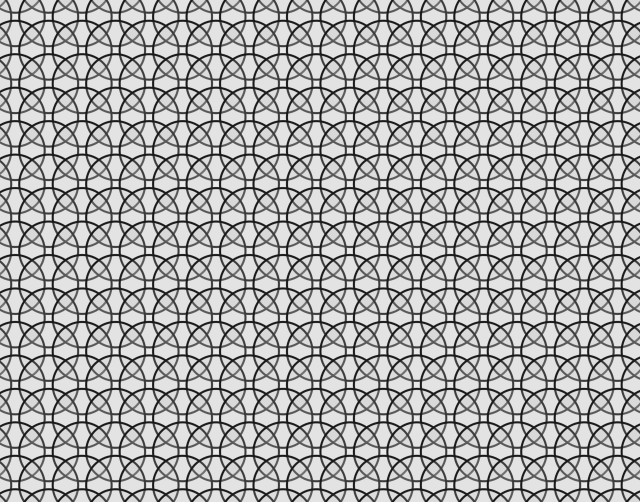
Write a Shadertoy shader that draws this pattern.

```glsl
// Overlapping outlined discs on a square grid, fifteen rows high.
// Each disc has a translucent grey fill, so the discs painted later (rightwards,
// then downwards) veil the outlines beneath and darken the shared lenses.

// Paints one disc, fill first and outline on top, over the given colour.
vec3 paintDisc(vec3 below, vec2 fromCentre, float pixel) {
    float edge = length(fromCentre) - 0.88;
    float fill = 1.0 - smoothstep(-0.7 * pixel, 0.7 * pixel, edge);
    float outline = 1.0 - smoothstep(-0.7 * pixel, 0.7 * pixel, abs(edge) - 0.031);
    vec3 veiled = mix(below, vec3(0.78), 0.2 * fill);
    return mix(veiled, vec3(0.10), outline);
}

void mainImage(out vec4 fragColor, in vec2 fragCoord) {
    // Grid units: one cell is a fifteenth of the canvas height
    float pixel = 15.0 / iResolution.y;
    vec2 grid = fragCoord * pixel + vec2(0.045, 0.0);
    vec2 local = fract(grid) - 0.5;

    // Nearby discs in painting order: top row first, left to right
    vec3 colour = vec3(0.95);
    for (int row = 1; row >= -1; row--) {
        for (int column = -1; column <= 1; column++) {
            colour = paintDisc(colour, local - vec2(column, row), pixel);
        }
    }

    fragColor = vec4(colour, 1.0);
}
```
